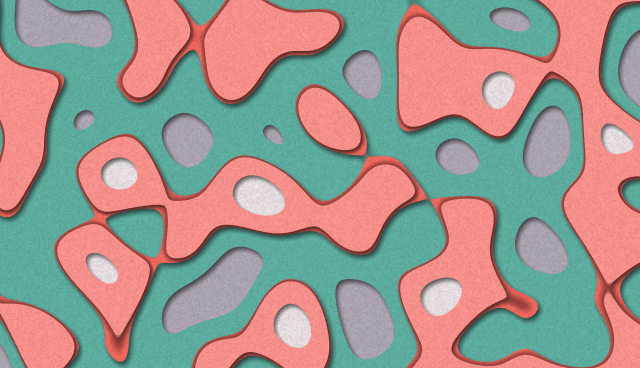
A Shadertoy shader for this pattern:

```glsl
const vec3 CORAL = vec3(0.965, 0.56, 0.54);
const vec3 RED   = vec3(0.93, 0.40, 0.36);
const vec3 TEAL  = vec3(0.36, 0.675, 0.62);
const vec3 GREY  = vec3(0.665, 0.635, 0.675);
const vec3 WHITE = vec3(0.89, 0.86, 0.87);

// Heights at which each sheet is cut out of the field
const float HOLE_LEVEL  = -1.35;
const float RED_LEVEL   = 0.13;
const float CORAL_LEVEL = 0.29;
const float WHITE_LEVEL = 1.9;

const int WAVES = 31;
const vec2 SHADOW_SHIFT = vec2(-0.006, 0.008);

float hash(vec2 p) {
    p = fract(p * vec2(0.1031, 0.1137));
    p += dot(p, p.yx + 33.33);
    return fract((p.x + p.y) * p.x * 17.13);
}

// Smooth value noise for the paper fibre
float grain(vec2 p) {
    vec2 cell = floor(p), f = fract(p);
    f = f * f * (3.0 - 2.0 * f);
    float low  = mix(hash(cell), hash(cell + vec2(1, 0)), f.x);
    float high = mix(hash(cell + vec2(0, 1)), hash(cell + vec2(1, 1)), f.x);
    return mix(low, high, f.y) - 0.5;
}

// Layered sines, evenly fanned out: value in x, gradient in yz
vec3 terrain(vec2 p) {
    vec3 sum = vec3(0.0);
    for (int i = 0; i < WAVES; i++) {
        float n = float(i) + 0.5;
        float angle = 3.14159 * n / float(WAVES);
        float frequency = mix(9.0, 28.0, fract(n * 0.618034));
        frequency *= 1.0 + 0.1 * sin(2.0 * angle);
        float phase = 6.2832 * fract(sin(n * 91.7) * 437.5);
        vec2 wave = frequency * vec2(cos(angle), sin(angle));
        float t = dot(wave, p) + phase;
        sum += vec3(sin(t), wave * cos(t));
    }
    return sum * sqrt(2.0 / float(WAVES));
}

// Approximate signed distance to a contour, positive above it
float contour(vec3 field, float level) {
    return (field.x - level) / max(length(field.yz), 6.0);
}

float cover(float distance, float pixel) {
    return clamp(distance / pixel + 0.5, 0.0, 1.0);
}

// Soft darkening below a sheet; distance is positive under the sheet
vec3 shade(vec3 colour, float distance, float blur, float strength) {
    return colour * (1.0 - strength * smoothstep(-blur, blur, distance));
}

void mainImage(out vec4 fragColor, in vec2 fragCoord) {
    float pixel = 1.0 / iResolution.y;
    vec2 p = fragCoord * pixel;
    vec3 here = terrain(p);
    vec3 caster = terrain(p + SHADOW_SHIFT);

    // Grey floor seen through the teal sheet
    vec3 colour = shade(GREY, contour(caster, HOLE_LEVEL), 0.013, 0.62);

    // Teal sheet, shadowed by the red one
    vec3 teal = shade(TEAL, contour(caster, RED_LEVEL), 0.013, 0.62);
    colour = mix(colour, teal, cover(contour(here, HOLE_LEVEL), pixel));

    // Red underlay, darkened close to the coral rim
    float rim = contour(here, CORAL_LEVEL);
    vec3 red = shade(RED, rim + 0.008, 0.010, 0.40);
    red = shade(red, contour(caster, CORAL_LEVEL), 0.010, 0.36);
    colour = mix(colour, red, cover(contour(here, RED_LEVEL), pixel));

    // Coral sheet with windows onto white
    colour = mix(colour, CORAL, cover(rim, pixel));
    vec3 white = shade(WHITE, -contour(caster, WHITE_LEVEL), 0.011, 0.6);
    colour = mix(colour, white, cover(contour(here, WHITE_LEVEL), pixel));

    // Paper grain
    float fibre = grain(p * 310.0) + 0.25 * grain(p * 170.0 + 40.0);
    colour *= 1.0 + 0.11 * fibre;
    fragColor = vec4(colour, 1.0);
}
```
